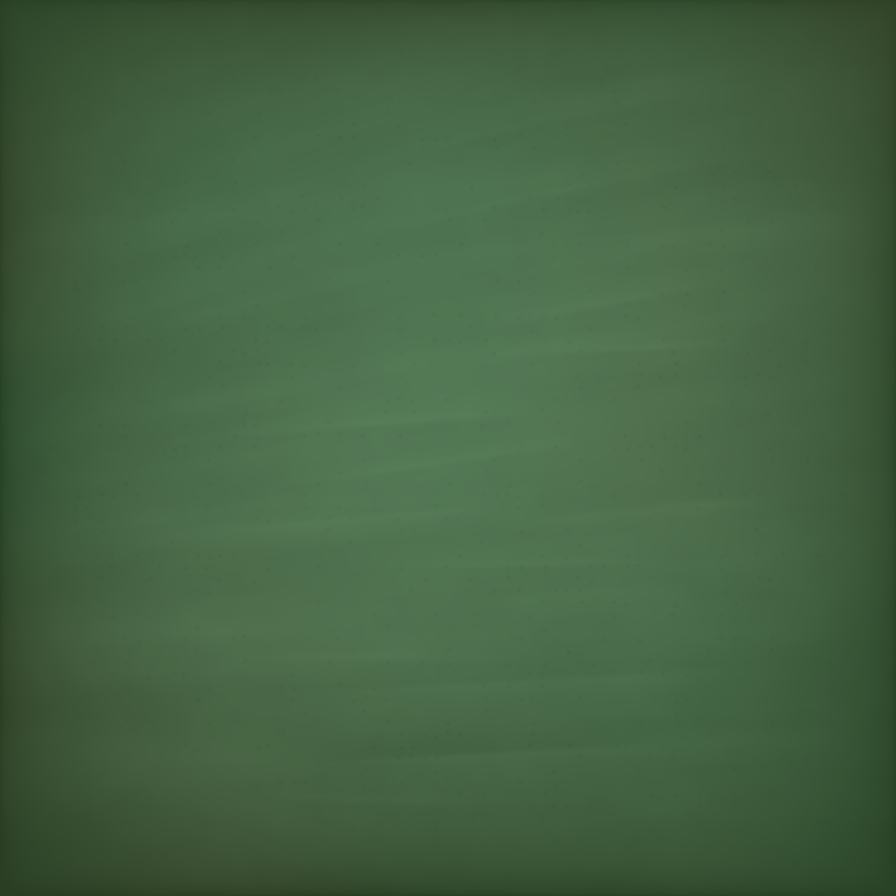
Give the GLSL for this texture, as a Shadertoy shader.

```glsl
// A green chalkboard with wiped chalk haze, sweeping eraser streaks and darkened edges.

float hash(vec2 p) {
    return fract(sin(dot(p, vec2(127.1, 311.7))) * 43758.5453);
}

float noise(vec2 p) {
    vec2 cell = floor(p), f = fract(p);
    f = f * f * (3.0 - 2.0 * f);
    return mix(mix(hash(cell), hash(cell + vec2(1, 0)), f.x),
               mix(hash(cell + vec2(0, 1)), hash(cell + vec2(1, 1)), f.x), f.y);
}

float fbm(vec2 p) {
    float sum = 0.0, amp = 0.5;
    for (int i = 0; i < 4; i++) {
        sum += amp * noise(p);
        p = mat2(1.6, 1.2, -1.2, 1.6) * p + 7.3;
        amp *= 0.5;
    }
    return sum / 0.9375;
}

// Flattens the arcs of the wiping hand: steep near the top, level near the bottom.
vec2 wipeSpace(vec2 uv) {
    float bend = mix(0.02, 0.42, smoothstep(0.1, 0.9, uv.y));
    return vec2(uv.x, uv.y - bend * (uv.x - 0.45 * uv.x * uv.x - 0.39));
}

// Tapered strokes with one crisper edge and one that fades away.
float strokes(vec2 p) {
    float sum = 0.0;
    for (int i = 0; i < 16; i++) {
        float id = float(i);
        vec2 center = vec2(0.3 + 0.45 * hash(vec2(id, 1.0)),
                           0.1 + 0.75 * (id + hash(vec2(id, 2.0))) / 16.0);
        vec2 d = p - center;
        d.y -= d.x * 0.16 * (hash(vec2(id, 3.0)) - 0.5);
        float halfLength = mix(0.15, 0.34, hash(vec2(id, 4.0)));
        float taper = smoothstep(1.0, 0.2, abs(d.x) / halfLength);
        float side = hash(vec2(id, 5.0)) < 0.5 ? -1.0 : 1.0;
        float across = d.y * side;
        float profile = smoothstep(-0.006, 0.004, across) * exp(-max(across, 0.0) / 0.017);
        float grain = 0.5 + 0.7 * noise(vec2(p.x * 5.0 + id, p.y * 110.0));
        sum += taper * profile * grain * mix(0.3, 1.0, hash(vec2(id, 6.0)));
    }
    return sum;
}

// Sparse, faint pits in the painted surface.
float specks(vec2 uv) {
    vec2 p = uv * 75.0, cell = floor(p);
    vec2 offset = 0.3 + 0.4 * vec2(hash(cell + 3.1), hash(cell + 8.7));
    vec2 d = fract(p) - offset;
    d.x += d.y * (hash(cell + 5.5) - 0.5);
    return step(0.83, hash(cell + 1.9)) * smoothstep(0.28, 0.05, length(d));
}

void mainImage(out vec4 fragColor, in vec2 fragCoord) {
    vec2 uv = fragCoord / iResolution.xy;
    vec2 wipe = wipeSpace(uv);

    // Uneven vignette
    vec2 room = uv * (1.0 - uv) * 4.0;
    float vignette = pow(max(room.x * room.y, 0.0), 0.4);
    float clouds = fbm(uv * 3.5 + 4.0) - 0.5;
    float light = vignette + 0.16 * clouds + 0.06 * (uv.y - 0.5);

    // Chalk haze drawn out along the wiping direction
    float haze = fbm(vec2(wipe.x * 2.2, wipe.y * 13.0) + 11.0) - 0.5;
    float fineHaze = fbm(vec2(wipe.x * 4.0, wipe.y * 42.0) + 29.0) - 0.5;
    float inside = smoothstep(0.3, 0.85, vignette);
    light += (0.22 * haze + 0.07 * fineHaze + 0.13 * strokes(wipe)) * mix(0.3, 1.0, inside);

    // Surface blemishes
    light += 0.04 * (fbm(uv * 45.0) - 0.5);
    light -= 0.07 * specks(uv) * inside;

    vec3 darkGreen = vec3(0.15, 0.25, 0.14);
    vec3 chalkGreen = vec3(0.32, 0.46, 0.322);
    vec3 color = mix(darkGreen, chalkGreen, max(light, 0.0));

    // Brownish patches near the rim, slight hue drift elsewhere
    float tint = noise(uv * 4.0 + 17.0) - 0.4;
    color += vec3(0.035, -0.016, -0.008) * tint * mix(1.3, 0.5, inside);

    fragColor = vec4(color, 1.0);
}
```
